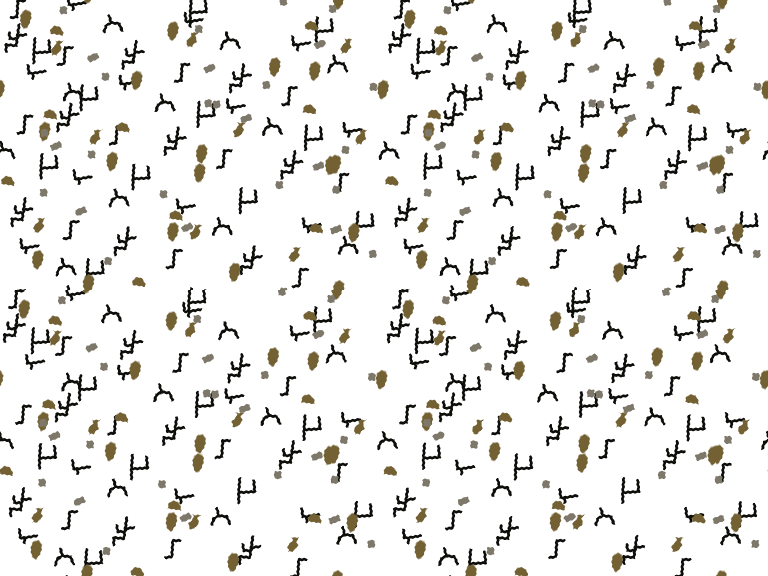
This pattern is drawn by a Shadertoy shader. Its source:

```glsl
// Scattered black twigs, brown seeds and grey pebbles on white, in a tile repeated two by two.

const vec2 TILE = vec2(384.0, 290.0); // the canvas is 576 units high

vec2 hash2(vec2 p) {
    return fract(sin(vec2(dot(p, vec2(127.1, 311.7)), dot(p, vec2(269.5, 183.3)))) * 43758.5453);
}

// Shortest offset on the repeating tile
vec2 wrapTile(vec2 d) {
    return mod(d + 0.5 * TILE, TILE) - 0.5 * TILE;
}

float segment(vec2 p, vec2 a, vec2 b) {
    vec2 ab = b - a;
    return length(p - a - ab * clamp(dot(p - a, ab) / dot(ab, ab), 0.0, 1.0));
}

// Three strokes joined end to end
float path(vec2 p, vec2 a, vec2 b, vec2 c, vec2 d) {
    return min(segment(p, a, b), min(segment(p, b, c), segment(p, c, d)));
}

float twig(vec2 p, int kind) {
    float d;
    if (kind == 0) { // branching stem
        d = path(p, vec2(-9, 16), vec2(-9, 9), vec2(1, 10), vec2(4, -11));
        d = min(d, path(p, vec2(11, -1), vec2(3, 0), vec2(2, 3), vec2(-5, 3)));
        d = min(d, segment(p, vec2(-5, 3), vec2(-6, -3)));
    } else if (kind == 1) { // hook
        d = path(p, vec2(7, -8), vec2(0, -8), vec2(-1, 8), vec2(-7, 9));
    } else if (kind == 2) { // arch with a stub
        d = path(p, vec2(-9, 7), vec2(-7, 1), vec2(-2, -2), vec2(6, -1));
        d = min(d, segment(p, vec2(6, -1), vec2(9, 6)));
        d = min(d, segment(p, vec2(-2, -2), vec2(-4, -9)));
    } else if (kind == 3) { // chair
        d = path(p, vec2(-8, 12), vec2(-8, 2), vec2(8, 1), vec2(7, -10));
        d = min(d, segment(p, vec2(-8, 2), vec2(-7, -12)));
    } else { // low fork
        d = path(p, vec2(-8, -6), vec2(-7, 2), vec2(-3, 2), vec2(9, 0));
        d = min(d, segment(p, vec2(-3, 2), vec2(-3, 7)));
    }
    return d - 1.4;
}

float roundBox(vec2 p, vec2 size, float radius) {
    vec2 q = abs(p) - size + radius;
    return length(max(q, 0.0)) + min(max(q.x, q.y), 0.0) - radius;
}

float seed(vec2 p, int kind) {
    if (kind < 2) { // tapered egg
        p.x += 0.1 * p.y;
        return (length(p / vec2(5.3 - 0.13 * p.y, 9.3)) - 1.0) * 5.0;
    }
    if (kind == 2) { // dome
        p.y -= 0.15 * p.x;
        return max((length((p - vec2(0, 2)) / vec2(6.5, 7.0)) - 1.0) * 6.0, p.y - 3.5);
    }
    p.x += 0.35 * p.y; // leaning pod with a flared top
    return 0.8 * max(abs(p.y) - 7.0, abs(p.x) - 3.6 - 1.4 * cos(0.57 * (p.y - 1.5)));
}

float pebble(vec2 p, int kind) {
    if (kind < 6) return roundBox(p, vec2(3.6, 3.8), 1.8);
    p = mat2(0.92, 0.39, -0.39, 0.92) * p;
    return roundBox(p, vec2(5.6, 3.2), 1.8);
}

void mainImage(out vec4 fragColor, in vec2 fragCoord) {
    float pixel = 576.0 / iResolution.y;
    vec2 p = vec2(fragCoord.x, iResolution.y - fragCoord.y) * pixel;
    p.x += 1.5 * floor(p.y / TILE.y); // slight slip between rows
    vec2 rough = p + 0.35 * sin(p.yx * 1.3);
    float twigs = 1e3, seeds = 1e3, pebbles = 1e3;

    // Twig groups on slanted rows
    vec2 groupOffset[5] = vec2[5](vec2(0), vec2(50, 20), vec2(98, -11), vec2(74, 62), vec2(61, -33));
    for (int row = 0; row < 3; row++)
    for (int col = 0; col < 4; col++) {
        if (row == 1 && col == 3) continue;
        vec2 cell = vec2(col, row);
        vec2 site = vec2(20.0 + 112.0 * cell.x, 30.0 + 92.0 * cell.y + 23.0 * cell.x);
        if (row == 1) site.x += 50.0;
        site += 16.0 * (hash2(cell + 3.0) - 0.5);
        for (int kind = 0; kind < 5; kind++) {
            if (kind == 0 && col == 3) continue;
            vec2 q = wrapTile(rough - site - groupOffset[kind]);
            if (dot(q, q) < 600.0) twigs = min(twigs, twig(q, kind));
        }
    }

    // Seeds (kinds 0-3) and pebbles (kinds 4-6), each on its own jittered grid
    for (int kind = 0; kind < 7; kind++)
    for (int n = 0; n < 9; n++) {
        vec2 cell = vec2(n % 3, n / 3);
        vec2 jitter = 0.2 + 0.6 * hash2(cell + 7.0 * float(kind));
        vec2 site = (cell + jitter) * TILE / 3.0 + float(kind) * vec2(47, 31);
        vec2 q = wrapTile(rough - site);
        if (dot(q, q) > 300.0) continue;
        if (kind < 4) seeds = min(seeds, seed(q, kind));
        else pebbles = min(pebbles, pebble(q, kind));
    }

    // Ink, then seeds, then pebbles
    vec3 cover = clamp(0.5 - vec3(twigs, seeds, pebbles) / pixel, 0.0, 1.0);
    vec3 color = mix(vec3(1.0), vec3(0.05, 0.05, 0.04), cover.x);
    color = mix(color, vec3(0.45, 0.38, 0.20), cover.y);
    color = mix(color, vec3(0.49, 0.47, 0.41), cover.z);
    fragColor = vec4(color, 1.0);
}
```
